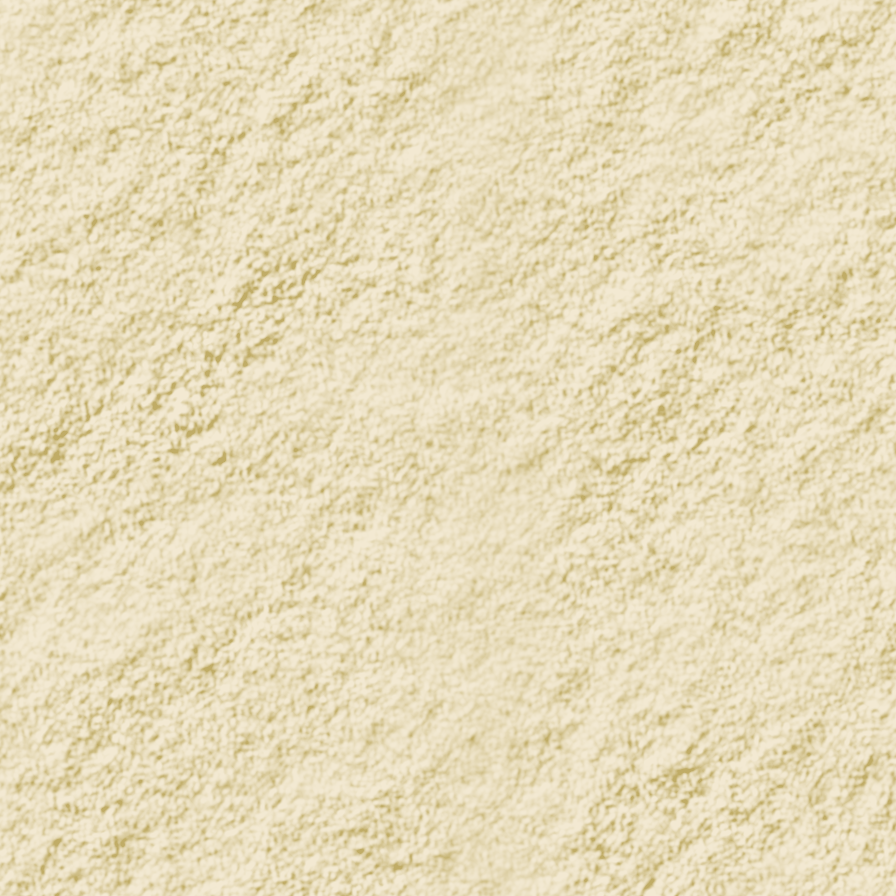
Reproduce this texture procedurally as a Shadertoy shader.

```glsl
#define LIGHT_SAND vec3(0.94, 0.90, 0.80)
#define SHADOW_SAND vec3(0.79, 0.72, 0.48)
#define STREAK_ANGLE 0.65
#define COARSE_SCALE 4.9
#define OCTAVES 6
#define LIGHT_STEP 0.4
#define PEBBLE_SCALE 112.0
#define PEBBLE_DEPTH 0.45
#define PATCH_DEPTH 0.12
#define BAND_CENTER 0.54
#define BAND_WIDTH 0.075
#define BAND_CALM 0.35

float hash(vec2 cell) {
    vec3 h = fract(cell.xyx * 0.1031);
    h += dot(h, h.yzx + 33.33);
    return fract((h.x + h.y) * h.z);
}

vec2 hash2(vec2 cell) {
    return vec2(hash(cell), hash(cell + vec2(57.0, 113.0)));
}

// Height contributed by one lattice corner with a random gradient
float cornerHeight(vec2 cell, vec2 offset) {
    return dot(2.0 * hash2(cell) - 1.0, offset);
}

float gradientNoise(vec2 p) {
    vec2 cell = floor(p);
    vec2 f = fract(p);
    vec2 blend = f * f * (3.0 - 2.0 * f);
    vec2 right = vec2(1, 0), up = vec2(0, 1);
    float low = mix(cornerHeight(cell, f), cornerHeight(cell + right, f - right), blend.x);
    float high = mix(cornerHeight(cell + up, f - up), cornerHeight(cell + 1.0, f - 1.0), blend.x);
    return mix(low, high, blend.y);
}

vec2 rotate(vec2 p, float angle) {
    float c = cos(angle), s = sin(angle);
    return vec2(c * p.x + s * p.y, c * p.y - s * p.x);
}

// Round grains: pale at their centers, dark in the gaps between them
float pebbleShade(vec2 p) {
    vec2 q = rotate(p, STREAK_ANGLE) * PEBBLE_SCALE;
    vec2 cell = floor(q);
    float nearest = 4.0;
    for (int y = -1; y <= 1; y++) {
        for (int x = -1; x <= 1; x++) {
            vec2 neighbor = cell + vec2(x, y);
            vec2 offset = neighbor + hash2(neighbor) - q;
            nearest = min(nearest, dot(offset, offset));
        }
    }
    return (sqrt(nearest) - 0.47) * 5.0;
}

// Slope of the plaster toward the light, close to unit variance
float reliefShade(vec2 p) {
    float shade = 0.0;
    float frequency = COARSE_SCALE;
    for (int i = 0; i < OCTAVES; i++) {
        float level = float(i) / float(OCTAVES - 1);
        float angle = STREAK_ANGLE + 0.3 * cos(float(i) * 2.4);
        vec2 q = rotate(p, angle) * frequency;
        q.x *= mix(0.6, 1.1, level);
        q += 17.3 * float(i + 1);
        float slope = gradientNoise(q + vec2(0.0, LIGHT_STEP)) - gradientNoise(q);
        shade += slope * 6.2 * mix(0.05, 0.62, level);
        frequency *= 2.0;
    }
    return shade;
}

// Broad darker areas, elongated along the streaks
float patchShade(vec2 p) {
    vec2 q = rotate(p, STREAK_ANGLE) * vec2(3.2, 5.0);
    float broad = gradientNoise(q + 41.7);
    float medium = gradientNoise(rotate(q, 0.5) * 2.3 + 8.1);
    return 4.6 * broad + 3.4 * medium;
}

void mainImage(out vec4 fragColor, in vec2 fragCoord) {
    vec2 uv = fragCoord / iResolution.y;

    // Bend the surface slightly to break up straight streaks
    vec2 bend = vec2(gradientNoise(uv * 17.0 + 3.0), gradientNoise(uv * 17.0 + 60.0));
    vec2 p = uv + 0.005 * bend;

    // A faint upright band is smoother than its surroundings
    float bandOffset = (uv.x - BAND_CENTER) / BAND_WIDTH;
    float calm = 1.0 - BAND_CALM * exp(-bandOffset * bandOffset);

    // Darker patches are also rougher
    float patchTone = patchShade(p);
    float grain = reliefShade(p) + PEBBLE_DEPTH * pebbleShade(p);
    grain *= 1.0 + 0.12 * patchTone;
    float shade = max((grain + PATCH_DEPTH * patchTone) * calm, -2.1);

    // Skewed response: wide pale areas and a thin tail of deep shadows
    float depth = 0.315 + 0.225 * shade + 0.045 * shade * shade;
    float lightness = clamp(1.12 - depth, -0.25, 1.1);
    fragColor = vec4(mix(SHADOW_SAND, LIGHT_SAND, lightness), 1.0);
}
```
